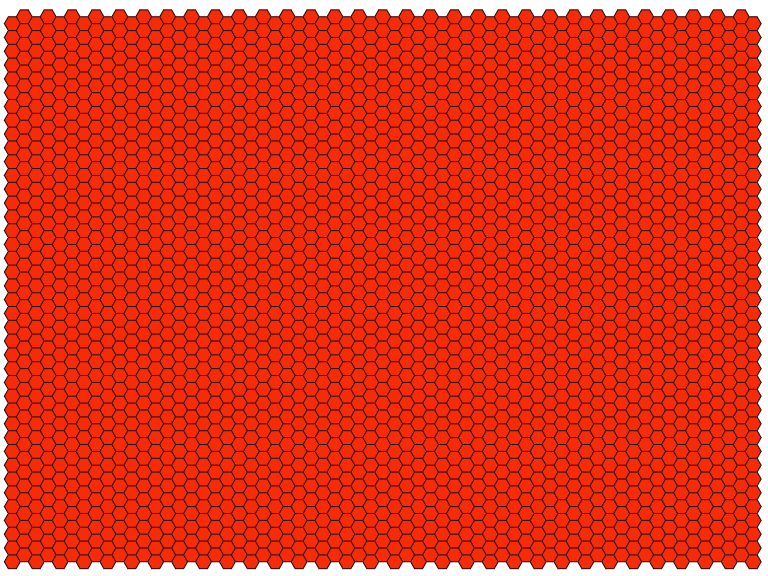
Write a Shadertoy shader that draws this pattern.

```glsl
#define COLUMNS 63.0
#define ROWS 40.0
#define HEX_SIDE 0.01383
#define LINE_WIDTH 0.00175
#define GRID_OFFSET vec2(-0.0022, -0.0022)
#define FILL_COLOR vec3(0.965, 0.172, 0.035)
#define LINE_COLOR vec3(0.10, 0.01, 0.03)
#define PAPER_COLOR vec3(1.0)

const float HEX_HEIGHT = sqrt(3.0);

// Signed distance to a flat-topped hexagon of side 1
float hexDistance(vec2 p) {
    p = abs(p);
    return max(p.y, dot(p, vec2(0.5 * HEX_HEIGHT, 0.5))) - 0.5 * HEX_HEIGHT;
}

// Distance to the nearest cell of the finite grid, negative inside
float gridDistance(vec2 p) {
    float nearestColumn = round(p.x / 1.5 + 0.5 * (COLUMNS - 1.0));
    float d = 1e5;
    for (int i = -1; i <= 1; i++) {
        float column = clamp(nearestColumn + float(i), 0.0, COLUMNS - 1.0);
        // Odd columns sit half a cell above even ones
        float stagger = (mod(column, 2.0) - 0.5) * 0.5;
        float rowOrigin = stagger - 0.5 * (ROWS - 1.0);
        float row = clamp(round(p.y / HEX_HEIGHT - rowOrigin), 0.0, ROWS - 1.0);
        vec2 center = vec2((column - 0.5 * (COLUMNS - 1.0)) * 1.5,
                           (row + rowOrigin) * HEX_HEIGHT);
        d = min(d, hexDistance(p - center));
    }
    return d;
}

// Share of a pixel covered by a stroke centred on distance zero
float strokeCoverage(float d, float halfWidth, float pixel) {
    float upper = min(d + 0.5 * pixel, halfWidth);
    float lower = max(d - 0.5 * pixel, -halfWidth);
    return clamp((upper - lower) / pixel, 0.0, 1.0);
}

void mainImage(out vec4 fragColor, in vec2 fragCoord) {
    vec2 p = (fragCoord - 0.5 * iResolution.xy) / iResolution.y - GRID_OFFSET;
    float pixel = 1.0 / iResolution.y;
    float d = gridDistance(p / HEX_SIDE) * HEX_SIDE;

    // Filled cells on paper, then the outlines
    float fill = clamp(0.5 - d / pixel, 0.0, 1.0);
    vec3 color = mix(PAPER_COLOR, FILL_COLOR, fill);
    color = mix(color, LINE_COLOR, strokeCoverage(d, 0.5 * LINE_WIDTH, pixel));
    fragColor = vec4(color, 1.0);
}
```
